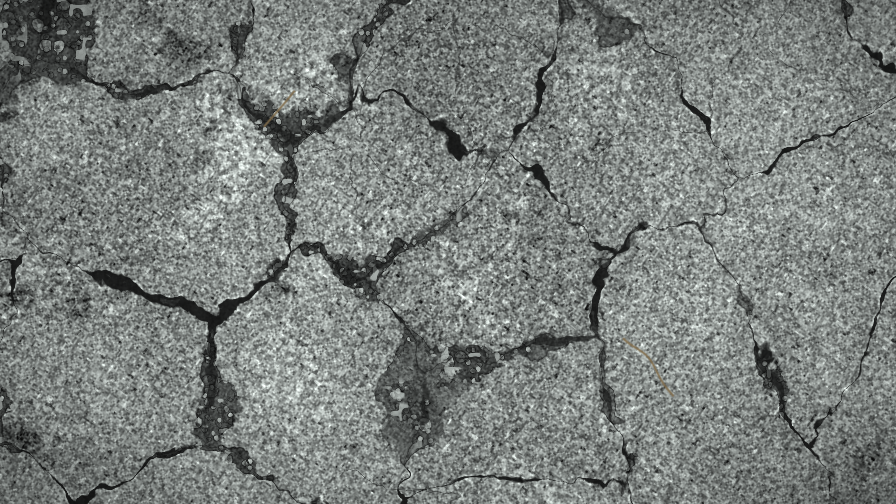
This texture is drawn by a WebGL 1 fragment shader. Its source:

```glsl
precision highp float;
uniform vec2 u_resolution;

const vec3 CONCRETE_TINT = vec3(0.975, 1.015, 0.995);
const vec3 STRAW = vec3(0.50, 0.42, 0.29);
const float SLAB_SCALE = 2.5;
const float HAIRLINE_SCALE = 4.3;

float hash(vec2 p) {
  vec3 q = fract(p.xyx * 0.1031);
  q += dot(q, q.yzx + 33.33);
  return fract((q.x + q.y) * q.z);
}

vec2 hash2(vec2 p) {
  return vec2(hash(p), hash(p + 71.7));
}

float noise(vec2 p) {
  vec2 i = floor(p), f = fract(p);
  f = f * f * (3.0 - 2.0 * f);
  float low = mix(hash(i), hash(i + vec2(1.0, 0.0)), f.x);
  float high = mix(hash(i + vec2(0.0, 1.0)), hash(i + 1.0), f.x);
  return mix(low, high, f.y);
}

float fbm(vec2 p) {
  float sum = 0.0, amp = 0.5;
  for (int i = 0; i < 5; i++) {
    sum += amp * noise(p);
    p = mat2(1.6, 1.2, -1.2, 1.6) * p + 17.3;
    amp *= 0.5;
  }
  return sum;
}

// Voronoi cells: distance to the border, random value, distance to the center
vec3 cells(vec2 p, float jitter) {
  vec2 base = floor(p), f = fract(p);
  vec2 nearest = vec2(0.0), owner = vec2(0.0);
  float best = 8.0;
  for (int j = -1; j <= 1; j++) for (int i = -1; i <= 1; i++) {
    vec2 g = vec2(float(i), float(j));
    vec2 r = g + 0.5 + jitter * (hash2(base + g) - 0.5) - f;
    if (dot(r, r) < best) { best = dot(r, r); nearest = r; owner = g; }
  }
  float border = 8.0;
  for (int j = -2; j <= 2; j++) for (int i = -2; i <= 2; i++) {
    vec2 g = owner + vec2(float(i), float(j));
    vec2 r = g + 0.5 + jitter * (hash2(base + g) - 0.5) - f;
    vec2 d = r - nearest;
    if (dot(d, d) > 0.0001) border = min(border, dot(0.5 * (r + nearest), normalize(d)));
  }
  return vec3(border, hash(base + owner + 5.3), sqrt(best));
}

vec2 warp(vec2 p, float scale, float amount) {
  return p + amount * (vec2(fbm(p * scale), fbm(p * scale + 43.1)) - 0.5);
}

float blob(vec2 p, vec2 center, vec2 size) {
  vec2 d = (p - center) / size;
  return exp(-dot(d, d));
}

float below(float d, float width, float soft) {
  return 1.0 - smoothstep(width - soft, width + soft, d);
}

float segment(vec2 p, vec2 a, vec2 b) {
  vec2 ab = b - a;
  return length(p - a - ab * clamp(dot(p - a, ab) / dot(ab, ab), 0.0, 1.0));
}

// Sandy grain with light and dark specks, turned off the pixel axes
float grain(vec2 p) {
  p = mat2(0.83, 0.56, -0.56, 0.83) * p + 3.0;
  float g = 0.26 * (noise(p * 160.0) - 0.5) + 0.42 * (noise(p * 285.0 + 9.0) - 0.5);
  g += 0.20 * smoothstep(0.80, 0.94, noise(p * 125.0 + 31.0));
  return g - 0.22 * smoothstep(0.82, 0.95, noise(p * 115.0 + 57.0));
}

float slabTone(vec2 p, float id) {
  float tone = 0.535 + 0.07 * (id - 0.5) + 0.24 * (fbm(p * 3.5 + 3.0) - 0.48);
  float scuff = smoothstep(0.57, 0.72, fbm(p * 5.0 + 80.0));
  tone += 0.18 * scuff * smoothstep(0.5, 0.8, noise(p * 105.0 + 12.0));
  tone -= 0.20 * smoothstep(0.68, 0.78, fbm(p * 7.0 + 130.0));
  return tone + grain(p);
}

// Loose rounded stones of one size laid over a darker ground
float scatter(float ground, vec2 p, float scale, float share, float soft) {
  vec3 stone = cells(warp(p, scale, 0.35 / scale) * scale, 0.9);
  float kept = step(fract(stone.y * 13.7), share);
  float inside = min(stone.x - 0.07, 0.40 - stone.z);
  float shape = smoothstep(0.0, soft * scale, inside) * kept;
  float gap = below(abs(inside), 0.04, 0.08) * kept;
  float tone = 0.27 + 0.50 * stone.y * stone.y + 0.6 * grain(p);
  return mix(ground * (1.0 - 0.5 * gap), tone, shape);
}

void main() {
  vec2 p = gl_FragCoord.xy / u_resolution.y;
  vec2 uv = gl_FragCoord.xy / u_resolution;
  float soft = 1.0 / u_resolution.y;

  // Broken slabs and thinner secondary cracks
  vec2 q = warp(warp(p, 4.5, 0.20), 24.0, 0.036);
  vec3 slab = cells(q * SLAB_SCALE + vec2(3.0, 7.0), 0.95);
  float edge = slab.x / SLAB_SCALE;
  float hairline = cells(q * HAIRLINE_SCALE + 21.0, 0.9).x / HAIRLINE_SCALE;
  float tone = slabTone(p, slab.y);

  // Worn hollows: damp mortar, gravel and pale chips
  float wear = blob(p, vec2(0.68, 0.21), vec2(0.40, 0.12))
             + blob(p, vec2(0.08, 0.98), vec2(0.32, 0.15))
             + 0.6 * blob(p, vec2(0.56, 0.75), vec2(0.10, 0.20));
  float patchy = smoothstep(0.50, 0.68, fbm(p * 4.2 + 61.0));
  float hollowWidth = 0.085 * wear + 0.026 * patchy - 0.012;
  float ragged = edge + 0.07 * (fbm(p * 15.0 + 2.0) - 0.48);
  float hollow = below(ragged, hollowWidth, soft * 1.5);
  float mortar = 0.37 + 0.26 * (fbm(p * 9.0) - 0.5) + 0.6 * grain(p);
  float rubble = scatter(mortar * 0.72, p, 30.0, 0.40, soft);
  rubble = scatter(rubble, p + 4.7, 68.0, 0.50, soft);
  float loose = smoothstep(0.40, 0.52, fbm(p * 6.0 + 19.0) + 0.12 * wear);
  float chips = smoothstep(0.74, 0.82, noise(p * 78.0 + 5.0)) * loose;
  float floorTone = mix(mix(mortar, rubble, loose), 0.78, 0.8 * chips);
  tone = mix(tone, floorTone, hollow);

  // Broken, uneven crack shadows with chipped, pale rims
  float opening = smoothstep(0.32, 0.72, fbm(p * 9.0 + 8.0));
  float width = 0.0004 + 0.0105 * opening * opening + 0.003 * (noise(p * 60.0) - 0.4);
  float rim = below(edge, width + 0.007, 0.004) * (1.0 - hollow);
  tone += 0.22 * rim * smoothstep(0.45, 0.75, noise(p * 75.0));
  tone *= 1.0 - 0.12 * exp(-edge / 0.022);
  float crack = below(edge, max(width, 0.0006), soft);
  tone = mix(tone, 0.07, crack * (0.92 - 0.35 * hollow));
  float ledge = below(abs(ragged - hollowWidth + 0.002), 0.002, 0.003) * hollow;
  tone *= 1.0 - 0.5 * ledge * smoothstep(0.3, 0.6, noise(p * 24.0));
  float fine = below(hairline, 0.0010, soft) * smoothstep(0.48, 0.60, fbm(p * 2.6 + 37.0));
  fine *= smoothstep(0.25, 0.5, noise(p * 35.0));
  tone = mix(tone, 0.16, 0.75 * fine * (1.0 - hollow));

  // Tint, dry straw and darkened corners
  vec3 color = max(tone, 0.04) * CONCRETE_TINT;
  vec2 bend = p + 0.02 * (noise(p * 14.0) - 0.5);
  float straw = min(segment(bend, vec2(0.52, 0.745), vec2(0.58, 0.815)),
                    segment(bend, vec2(1.24, 0.33), vec2(1.33, 0.21)));
  color = mix(color, STRAW, 0.85 * below(straw, 0.002, soft));
  float corner = length(uv - 0.5) * 1.414;
  color *= 1.04 - 0.36 * corner * corner * corner;
  gl_FragColor = vec4(clamp(color, 0.0, 1.0), 1.0);
}
```
